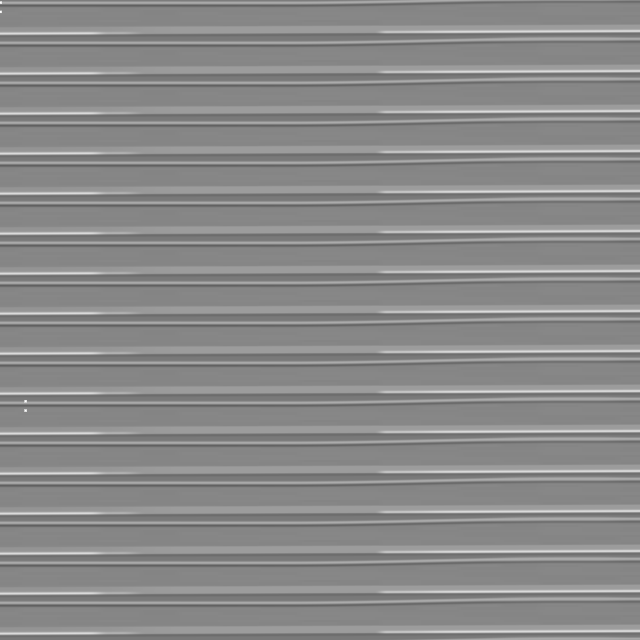
A Shadertoy shader for this texture:

```glsl
// Draws sixteen identical grey corrugated slats with drifting ridges, broken highlights and a few specks.
#define ROWS 16.0
#define BODY 0.525
#define PALE 0.612
#define GROOVE 0.475
#define SHADOW 0.37
#define RIDGE 0.67
#define HIGHLIGHT 0.86
#define LINE_WIDTH 0.030
#define SMEAR 0.012
#define SPECK_SIZE 0.0018

float hash(vec2 p) {
    return fract(sin(dot(p, vec2(127.1, 311.7))) * 43758.5453);
}

// Signed distance below a line, wrapped within one slat
float wrapped(float d) {
    return fract(d + 0.5) - 0.5;
}

float line(float d, float width) {
    return exp(-d * d / (width * width));
}

float band(float d, float top, float bottom, float soft) {
    return smoothstep(top - soft, top + soft, d)
         * (1.0 - smoothstep(bottom - soft, bottom + soft, d));
}

// Faint blocky smears, the same in every slat
float smear(vec2 p) {
    vec2 cell = floor(p);
    float t = smoothstep(0.35, 0.65, fract(p.x));
    return mix(hash(cell), hash(cell + vec2(1.0, 0.0)), t) - 0.5;
}

float specks(vec2 p, float pixel) {
    float mask = 0.0;
    for (int i = 0; i < 4; i++) {
        float pair = float(i / 2);
        float lower = float(i % 2);
        vec2 center = vec2(0.001 + 0.039 * pair, 0.004 + 0.623 * pair + 0.0145 * lower);
        vec2 q = abs(p - center);
        float edge = max(q.x, q.y) - SPECK_SIZE;
        mask = max(mask, 1.0 - smoothstep(-pixel, pixel, edge));
    }
    return mask;
}

void mainImage(out vec4 fragColor, in vec2 fragCoord) {
    vec2 uv = fragCoord / iResolution.xy;
    vec2 p = vec2(uv.x, 1.0 - uv.y);
    float v = fract(p.y * ROWS);

    // Both ridges rise toward the right
    float upper = mix(0.84, 0.775, p.x);
    float lower = mix(1.07, 0.972, smoothstep(0.45, 0.88, p.x));
    float d1 = wrapped(v - upper);
    float d2 = wrapped(v - lower);
    float gap = lower - upper;

    // Broad tones of the slat
    float tone = BODY + SMEAR * smear(vec2(p.x * 16.0, v * 16.0));
    float paleAmount = mix(0.65, 1.0, smoothstep(0.1, 0.3, p.x));
    tone = mix(tone, PALE, paleAmount * band(d1, -0.16, 0.025, 0.025));
    tone = mix(tone, GROOVE, band(d1, 0.03, gap - 0.035, 0.02));

    // Shadows under the ridges
    tone = mix(tone, 0.41, 0.8 * line(d1 - 0.065, LINE_WIDTH));
    float depth = mix(1.0, 0.7, smoothstep(0.2, 0.9, p.x));
    tone = mix(tone, SHADOW, depth * line(d2 - 0.07, LINE_WIDTH * 1.15));

    // Lower ridge, wider near the right
    float wide = smoothstep(0.74, 0.82, p.x) * (1.0 - smoothstep(0.93, 0.99, p.x));
    tone = mix(tone, RIDGE, line(d2, LINE_WIDTH * (1.1 + 0.4 * wide)));

    // Upper highlight, missing in the middle
    float lit = 1.0 - 0.6 * smoothstep(0.14, 0.17, p.x) - 0.4 * smoothstep(0.19, 0.23, p.x);
    lit += 0.7 * smoothstep(0.585, 0.605, p.x) + 0.3 * smoothstep(0.62, 0.72, p.x);
    tone = mix(tone, HIGHLIGHT, lit * line(d1, LINE_WIDTH * 1.1));

    tone = mix(tone, 1.0, specks(p, 0.7 / iResolution.y));
    fragColor = vec4(vec3(tone), 1.0);
}
```
